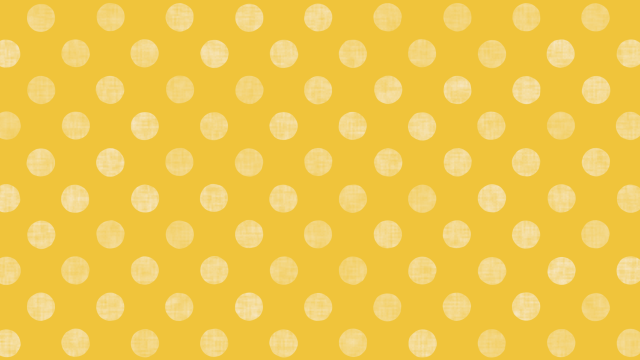
Write a WebGL 1 fragment shader that draws this pattern.

```glsl
precision highp float;
// Staggered cream polka dots on a flat golden ground.
// Each dot is a slightly wobbly disc, filled with worn woven threads
// whose strength and bright patches vary from dot to dot.

uniform vec2 u_resolution;

const vec3 GOLD = vec3(0.94, 0.77, 0.23);
const vec3 CREAM = vec3(0.97, 0.92, 0.83);

// Lengths are in canvas heights, measured from the top left.
const vec2 PITCH = vec2(0.1927, 0.1005);
const vec2 FIRST_DOT = vec2(0.1134, 0.0486);
const float RADIUS = 0.0390;

float hash(vec2 p) {
  p = fract(p * vec2(0.1031, 0.1173));
  p += dot(p, p.yx + 33.33);
  return fract((p.x + p.y) * p.x * 17.31);
}

float noise(vec2 p) {
  vec2 cell = floor(p);
  vec2 f = fract(p);
  f = f * f * (3.0 - 2.0 * f);
  float low = mix(hash(cell), hash(cell + vec2(1.0, 0.0)), f.x);
  float high = mix(hash(cell + vec2(0.0, 1.0)), hash(cell + 1.0), f.x);
  return mix(low, high, f.y);
}

// Column and row of the nearest dot; odd rows shift left by half a pitch.
vec2 nearestDot(vec2 p) {
  float row = floor((p.y - FIRST_DOT.y) / PITCH.y + 0.5);
  float shift = 0.5 * mod(row, 2.0);
  float column = floor((p.x - FIRST_DOT.x) / PITCH.x + shift + 0.5);
  return vec2(column, row);
}

vec2 dotCenter(vec2 id) {
  float shift = 0.5 * mod(id.y, 2.0);
  vec2 jitter = vec2(hash(id + 61.0), hash(id + 83.0)) - 0.5;
  return FIRST_DOT + PITCH * (id - vec2(shift, 0.0)) + 0.0025 * jitter;
}

// Signed distance to a disc with a gently uneven rim.
float wobblyDisc(vec2 d, float radius, float seed) {
  vec2 direction = d / max(length(d), 0.0001);
  float wobble = noise(direction * 2.5 + 20.0 + seed * 50.0) - 0.5;
  return length(d) - radius - 0.0016 * wobble;
}

// Crossed threads, centred on zero.
float weave(vec2 p) {
  float across = noise(p * vec2(35.0, 190.0) + 11.0);
  float down = noise(p * vec2(190.0, 35.0) + 47.0);
  float grain = noise(p * 240.0 + 90.0);
  return 0.42 * across + 0.38 * down + 0.2 * grain - 0.5;
}

// Opacity of the cream print within one dot.
float printStrength(vec2 p, vec2 id) {
  float level = hash(id + 17.0);
  float base = mix(0.41, 0.61, level * level * 0.6 + level * 0.4);
  float patches = noise(p * 38.0 + id * 7.0 + 130.0) - 0.5;
  float threads = weave(p + id * 0.37 + 2.0);
  return clamp(base + 0.14 * patches + mix(0.3, 0.6, level) * threads, 0.12, 0.95);
}

void main() {
  vec2 p = gl_FragCoord.xy / u_resolution.y;
  p.y = 1.0 - p.y;
  float pixel = 1.0 / u_resolution.y;

  vec2 id = nearestDot(p);
  float edge = wobblyDisc(p - dotCenter(id), RADIUS, hash(id + 29.0));
  float coverage = 1.0 - smoothstep(-0.7 * pixel, 0.7 * pixel, edge);

  vec3 color = mix(GOLD, CREAM, coverage * printStrength(p, id));
  gl_FragColor = vec4(color, 1.0);
}
```
